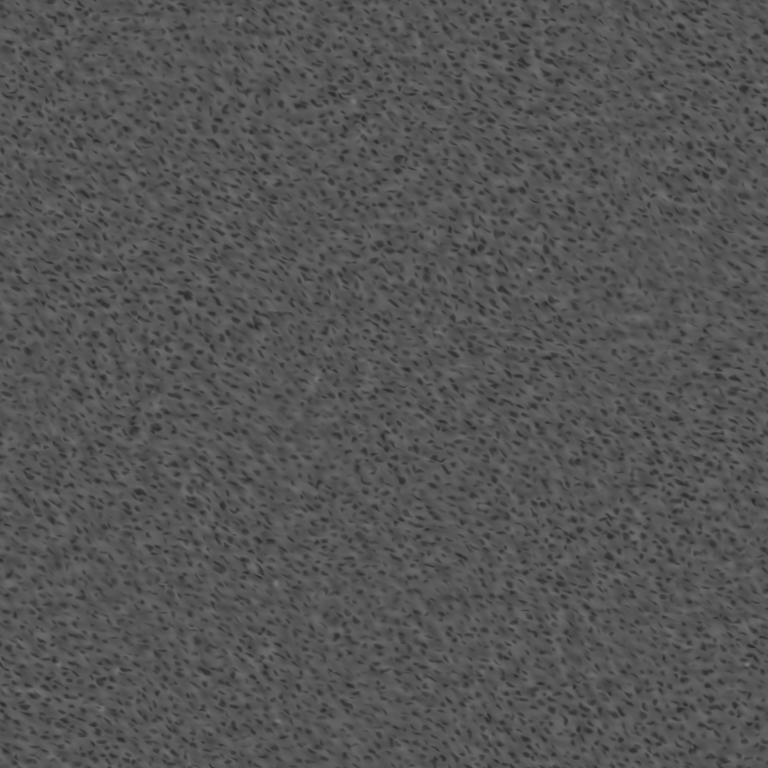
This texture is drawn by a WebGL 2 fragment shader. Its source:

```glsl
#version 300 es
precision highp float;

#define BASE_GREY 0.343
#define PIT_DEPTH 0.125
#define PIT_LIMIT 0.13
#define PIT_CELLS vec2(66.0, 90.0)
#define PIT_ANGLE -0.5
#define PIT_RIM 0.65
#define THREAD_CONTRAST 0.085
#define THREAD_SCALE vec2(38.0, 100.0)
#define STEEP_ANGLE -0.95
#define SHALLOW_ANGLE -0.15
#define WARP_AMOUNT 0.02
#define SPECK_LIGHT 0.12

uniform vec2 u_resolution;
out vec4 fragColor;

// Integer hash giving two values in 0..1
vec2 hash2(vec2 cell) {
    uvec2 v = uvec2(ivec2(cell)) * 1664525u + 1013904223u;
    v.x += v.y * 1664525u;
    v.y += v.x * 1664525u;
    v ^= v >> 16u;
    v.x += v.y * 1664525u;
    v.y += v.x * 1664525u;
    v ^= v >> 16u;
    return vec2(v >> 8u) / 16777216.0;
}

float cornerSlope(vec2 cell, vec2 offset) {
    return dot(hash2(cell) * 2.0 - 1.0, offset);
}

// Signed gradient noise, centred on zero
float gradientNoise(vec2 p) {
    vec2 cell = floor(p);
    vec2 f = fract(p);
    vec2 s = f * f * f * (f * (f * 6.0 - 15.0) + 10.0);
    vec2 right = vec2(1, 0);
    vec2 up = vec2(0, 1);
    float bottom = mix(cornerSlope(cell, f), cornerSlope(cell + right, f - right), s.x);
    float top = mix(cornerSlope(cell + up, f - up), cornerSlope(cell + 1.0, f - 1.0), s.x);
    return mix(bottom, top, s.y);
}

// Coordinates along and across a direction
vec2 alongAcross(vec2 p, float angle) {
    vec2 dir = vec2(cos(angle), sin(angle));
    return vec2(dot(p, dir), dot(p, vec2(-dir.y, dir.x)));
}

// Fine streaks running along the given angle
float threads(vec2 p, float angle) {
    return gradientNoise(alongAcross(p, angle) * THREAD_SCALE);
}

// Slanted pits, each with a faint raised rim
float pits(vec2 p) {
    vec2 q = alongAcross(p, PIT_ANGLE) * PIT_CELLS;
    q += 0.4 * vec2(gradientNoise(q * 1.3 + 51.0), gradientNoise(q * 1.3 + 173.0));
    vec2 home = floor(q);
    float sum = 0.0;
    for (int y = -1; y <= 1; y++) {
        for (int x = -1; x <= 1; x++) {
            vec2 cell = home + vec2(x, y);
            vec2 centre = cell + mix(vec2(0.14), vec2(0.86), hash2(cell + 311.0));
            vec2 look = hash2(cell + 1511.0);
            vec2 radius = mix(vec2(0.28, 0.21), vec2(0.48, 0.33), hash2(cell + 727.0));
            vec2 d = alongAcross(q - centre, (look.x - 0.5) * 1.8) / radius;
            float r2 = dot(d, d);
            sum += mix(0.4, 1.6, look.y) * (1.0 - PIT_RIM * r2) * exp(-r2);
        }
    }
    return sum;
}

// Rare small pale dots
float specks(vec2 p) {
    vec2 q = p * 9.0;
    vec2 cell = floor(q);
    vec2 centre = cell + mix(vec2(0.1), vec2(0.9), hash2(cell + 2203.0));
    vec2 d = (q - centre) / 0.035;
    return step(0.9, hash2(cell + 3001.0).x) * exp(-dot(d, d));
}

void main() {
    vec2 p = gl_FragCoord.xy / u_resolution.y;

    // Gentle bending of the weave
    vec2 bend = vec2(gradientNoise(p * 5.0 + 40.5), gradientNoise(p * 5.0 + 90.5));
    vec2 w = p + WARP_AMOUNT * bend + 2.0;

    // Worn patches flatten the relief
    float patchiness = gradientNoise(p * 5.0 + 17.3) + 0.6 * gradientNoise(p * 13.0 + 61.7);
    float strength = clamp(1.0 + 0.7 * patchiness, 0.5, 1.4);

    float relief = THREAD_CONTRAST * (threads(w, STEEP_ANGLE) + threads(w + 5.0, SHALLOW_ANGLE));
    float depth = PIT_LIMIT * tanh(PIT_DEPTH * strength * pits(w) / PIT_LIMIT);
    float grey = BASE_GREY + relief - depth + SPECK_LIGHT * specks(p);

    fragColor = vec4(vec3(grey), 1.0);
}
```
